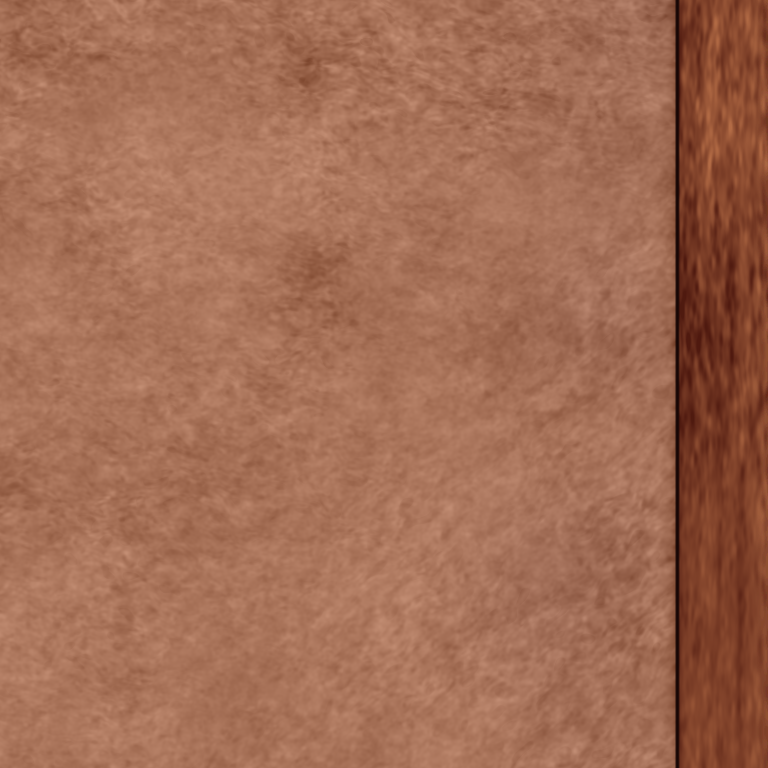
This texture is drawn by a Shadertoy shader. Its source:

```glsl
// Mottled terracotta plaster panel beside a vertical strip of reddish grained wood.

const float SEAM_X = 0.882;
const vec3 PLASTER = vec3(0.666, 0.455, 0.354);
const vec3 WOOD_DARK = vec3(0.31, 0.10, 0.06);
const vec3 WOOD_LIGHT = vec3(0.70, 0.42, 0.27);
const vec3 SEAM_COLOR = vec3(0.09, 0.025, 0.02);

vec3 hash3(vec2 p) {
    vec3 q = fract(vec3(p.xyx) * vec3(0.1031, 0.1030, 0.0973));
    q += dot(q, q.yxz + 33.33);
    return fract((q.xxy + q.yzz) * q.zyx);
}

// Cellular noise: soft signed spots around jittered cell points, centred on zero.
float cellNoise(vec2 p) {
    vec2 cell = floor(p), local = fract(p);
    float sum = 0.0;
    for (int y = -1; y <= 1; y++)
    for (int x = -1; x <= 1; x++) {
        vec2 offset = vec2(x, y);
        vec3 rnd = hash3(cell + offset + 211.0);
        vec2 d = offset + rnd.xy - local;
        float falloff = max(0.0, 1.0 - dot(d, d));
        sum += (rnd.z * 2.0 - 1.0) * falloff * falloff;
    }
    return sum;
}

vec2 rotate(vec2 p, float angle) {
    float c = cos(angle), s = sin(angle);
    return vec2(c * p.x + s * p.y, c * p.y - s * p.x);
}

float layeredCells(vec2 p, int octaves, float gain) {
    float sum = 0.0, amp = 1.0;
    for (int i = 0; i < octaves; i++) {
        sum += amp * cellNoise(p);
        p = rotate(p, 0.63) * 2.0 + 17.3;
        amp *= gain;
    }
    return sum;
}

float blob(vec2 p, vec2 center, vec2 radius) {
    vec2 d = (p - center) / radius;
    return exp(-dot(d, d));
}

// Short ragged flakes along the given angle, with sparse sharp dark nicks.
float flakes(vec2 p, float angle, vec2 scale) {
    vec2 q = rotate(p, angle) * scale;
    float nicks = smoothstep(0.35, 0.75, cellNoise(q * 0.9 + 83.0));
    return 0.6 * cellNoise(q * 0.45 + 7.0) + cellNoise(q)
         + 1.0 * cellNoise(q * 1.8 + 41.0) - 0.8 * nicks;
}

// Broad light and dark stains of the plaster.
float stains(vec2 p) {
    float t = 0.0;
    t -= 0.060 * blob(p, vec2(0.405, 0.645), vec2(0.040, 0.045));
    t -= 0.035 * blob(p, vec2(0.370, 0.580), vec2(0.060, 0.060));
    t -= 0.050 * blob(p, vec2(0.430, 0.930), vec2(0.100, 0.045));
    t -= 0.030 * blob(p, vec2(0.170, 0.900), vec2(0.080, 0.050));
    t -= 0.035 * blob(p, vec2(0.010, 0.930), vec2(0.050, 0.100));
    t -= 0.025 * blob(p, vec2(0.120, 0.320), vec2(0.160, 0.060));
    t -= 0.018 * blob(p, vec2(0.370, 0.370), vec2(0.100, 0.080));
    t -= 0.020 * blob(p, vec2(0.640, 0.600), vec2(0.130, 0.110));
    t -= 0.024 * blob(p, vec2(0.800, 0.200), vec2(0.090, 0.180));
    t -= 0.016 * blob(p, vec2(0.780, 0.900), vec2(0.120, 0.130));
    t += 0.036 * blob(p, vec2(0.230, 0.770), vec2(0.200, 0.090));
    t += 0.034 * blob(p, vec2(0.080, 0.190), vec2(0.110, 0.070));
    t += 0.040 * blob(p, vec2(0.180, 0.040), vec2(0.060, 0.035));
    t += 0.024 * blob(p, vec2(0.500, 0.240), vec2(0.100, 0.160));
    t += 0.024 * blob(p, vec2(0.500, 0.500), vec2(0.070, 0.050));
    t += 0.040 * blob(p, vec2(0.530, 0.940), vec2(0.030, 0.025));
    return t;
}

vec3 plaster(vec2 p) {
    vec2 ragged = vec2(layeredCells(p * 14.0, 3, 0.7), layeredCells(p * 14.0 + 63.0, 3, 0.7));
    float slope = smoothstep(0.1, 0.7, p.x - 0.8 * p.y + 0.2);
    float stain = stains(p + 0.022 * ragged);
    float worn = 0.85 + 0.35 * smoothstep(0.8, 1.0, p.y) + 0.3 * slope
               + 6.0 * max(-stain, 0.0) + 0.4 * cellNoise(p * 9.0 + 3.0);
    vec2 bent = p + 0.005 * ragged;
    float grain = mix(flakes(bent, -0.12, vec2(80.0, 130.0)),
                      flakes(bent, 0.75, vec2(66.0, 110.0)), slope);
    float mottling = layeredCells(rotate(p, 0.3) * vec2(9.0, 11.0), 5, 0.95);
    float speckle = cellNoise(p * 230.0);
    float tone = stain + 0.017 * mottling + 0.026 * worn * grain + 0.012 * speckle;

    // Raised diagonal ridge with a shaded underside
    vec2 ridge = rotate(bent - vec2(0.690, 0.470), 0.45);
    float rough = 0.7 + 0.9 * cellNoise(p * 55.0);
    tone += 0.055 * rough * blob(ridge, vec2(0.0), vec2(0.055, 0.014));
    tone -= 0.045 * rough * blob(ridge, vec2(0.01, -0.026), vec2(0.055, 0.011));

    // Faint mauve cast toward the right
    float mauve = smoothstep(0.4, 0.85, p.x) * (0.6 + 0.6 * cellNoise(p * 6.0 + 9.0));
    vec3 color = PLASTER + tone * vec3(1.0, 1.02, 1.0);
    color += mauve * vec3(-0.014, -0.008, 0.004);
    return color - 0.15 * exp((p.x - SEAM_X) / 0.008);
}

vec3 wood(vec2 p) {
    vec2 q = vec2(p.x + 0.002 * sin(p.y * 9.0 + 1.0), p.y);
    float grain = 0.10 * cellNoise(q * vec2(70.0, 4.0))
                + 0.16 * cellNoise(q * vec2(150.0, 24.0) + 5.0)
                + 0.17 * cellNoise(q * vec2(230.0, 60.0) + 31.0);
    float tone = 0.49 + grain * mix(0.65, 1.2, smoothstep(0.25, 0.6, p.y));
    tone += 0.15 * blob(p, vec2(0.945, 0.84), vec2(0.060, 0.130));
    tone -= 0.18 * blob(p, vec2(0.910, 0.53), vec2(0.050, 0.140));
    tone += 0.14 * blob(p, vec2(0.990, 0.34), vec2(0.022, 0.130));
    // Dark curved vein
    float veinX = 0.965 + 1.5 * pow(max(p.y - 0.34, 0.0), 2.0);
    float vein = exp(-pow((p.x - veinX) / 0.006, 2.0));
    tone -= 0.24 * vein * smoothstep(0.05, 0.2, p.y);
    tone -= 0.35 * exp((SEAM_X - p.x) / 0.008);
    return mix(WOOD_DARK, WOOD_LIGHT, clamp(tone, 0.0, 1.0));
}

void mainImage(out vec4 fragColor, in vec2 fragCoord) {
    vec2 uv = fragCoord / iResolution.xy;
    float pixel = 1.0 / iResolution.x;
    vec3 color = mix(plaster(uv), wood(uv), smoothstep(-pixel, pixel, uv.x - SEAM_X));
    float seam = 1.0 - smoothstep(0.0006, 0.0026 + pixel, abs(uv.x - SEAM_X));
    fragColor = vec4(mix(color, SEAM_COLOR, seam), 1.0);
}
```
